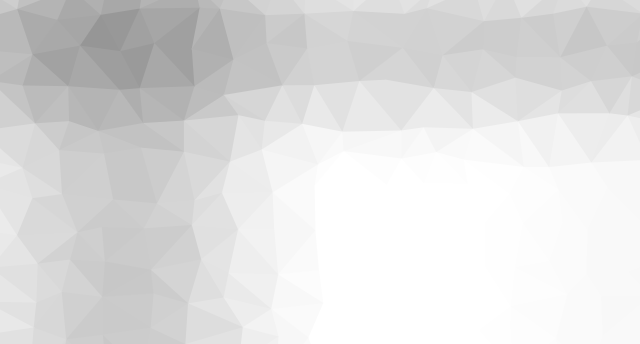
A WebGL 2 fragment shader for this background:

```glsl
#version 300 es
precision highp float;
// Low-poly grey background: a jittered grid is split into flat triangles.
// Each triangle takes its grey from a smooth field (a dark horizontal band
// plus a dark vertical column over white) sampled at its centroid.

uniform vec2 u_resolution;
out vec4 fragColor;

// Lengths are in units of the canvas height.
const vec2 CELL = vec2(0.1184, 0.104);      // mesh spacing
const vec2 MESH_ORIGIN = vec2(0.08, 0.021); // position of vertex (0, 0)
const float JITTER = 0.58;                  // vertex wander, in cells
const float FACET_CONTRAST = 0.13;          // random tone per triangle

const float BAND_Y = 0.87;
const float BAND_WIDTH = 0.23;
const float BAND_DEPTH = 0.2;
const float BAND_CUTOFF = 0.012;

const float COLUMN_X = 0.371;
const float COLUMN_LEFT = 0.40;
const float COLUMN_RIGHT = 0.335;
const float COLUMN_DEPTH = 0.21;
const vec2 COLUMN_END = vec2(0.87, 0.93);   // abrupt fade to white
const vec2 RIGHT_FADE = vec2(1.35, 1.86);
const float RIGHT_DEPTH = 0.026;

vec2 hash22(vec2 p) {
    vec3 q = fract(p.xyx * vec3(0.1031, 0.1030, 0.0973));
    q += dot(q, q.yzx + 33.33);
    return fract((q.xx + q.yz) * q.zy);
}

float bell(float d, float width) {
    return exp(-d * d / (width * width));
}

// How far the smooth field falls below white.
float darkness(vec2 p) {
    float band = max(BAND_DEPTH * bell(p.y - BAND_Y, BAND_WIDTH) - BAND_CUTOFF, 0.0);
    float side = p.x < COLUMN_X ? COLUMN_LEFT : COLUMN_RIGHT;
    float column = COLUMN_DEPTH * bell(p.x - COLUMN_X, side);
    column *= 1.0 - smoothstep(COLUMN_END.x, COLUMN_END.y, p.x);
    float right = RIGHT_DEPTH * smoothstep(RIGHT_FADE.x, RIGHT_FADE.y, p.x);
    return band + column + right;
}

vec2 meshVertex(vec2 id) {
    vec2 wander = (hash22(id + 17.0) - 0.5) * JITTER;
    return MESH_ORIGIN + (id + wander) * CELL;
}

// Signed distance to the line a-b, positive on its left.
float edgeDistance(vec2 p, vec2 a, vec2 b) {
    vec2 e = b - a;
    vec2 r = p - a;
    return (e.x * r.y - e.y * r.x) / length(e);
}

// Returns (grey * coverage, coverage) of a counter-clockwise triangle.
vec2 facet(vec2 p, vec2 a, vec2 b, vec2 c, float pixel) {
    float inside = min(edgeDistance(p, a, b),
                   min(edgeDistance(p, b, c), edgeDistance(p, c, a)));
    float coverage = clamp(0.5 + inside / pixel, 0.0, 1.0);
    vec2 center = (a + b + c) / 3.0;
    float tone = hash22(floor(center * 900.0)).x - 0.5;
    float grey = 1.0 - darkness(center) * (1.0 + FACET_CONTRAST * tone);
    return vec2(grey, 1.0) * coverage;
}

void main() {
    vec2 p = gl_FragCoord.xy / u_resolution.y;
    float pixel = 1.0 / u_resolution.y;
    vec2 home = floor((p - MESH_ORIGIN) / CELL);
    vec2 sum = vec2(0.0);

    // Jitter can push a facet over its cell, so visit the neighbours too.
    for (int j = -1; j <= 1; j++) {
        for (int i = -1; i <= 1; i++) {
            vec2 id = home + vec2(i, j);
            vec2 a = meshVertex(id);
            vec2 b = meshVertex(id + vec2(1.0, 0.0));
            vec2 c = meshVertex(id + vec2(1.0, 1.0));
            vec2 d = meshVertex(id + vec2(0.0, 1.0));
            // Split along the shorter diagonal.
            if (distance(a, c) < distance(b, d)) {
                sum += facet(p, a, b, c, pixel) + facet(p, a, c, d, pixel);
            } else {
                sum += facet(p, a, b, d, pixel) + facet(p, b, c, d, pixel);
            }
        }
    }

    float grey = sum.y > 0.001 ? sum.x / sum.y : 1.0 - darkness(p);
    fragColor = vec4(vec3(clamp(grey, 0.0, 1.0)), 1.0);
}
```
